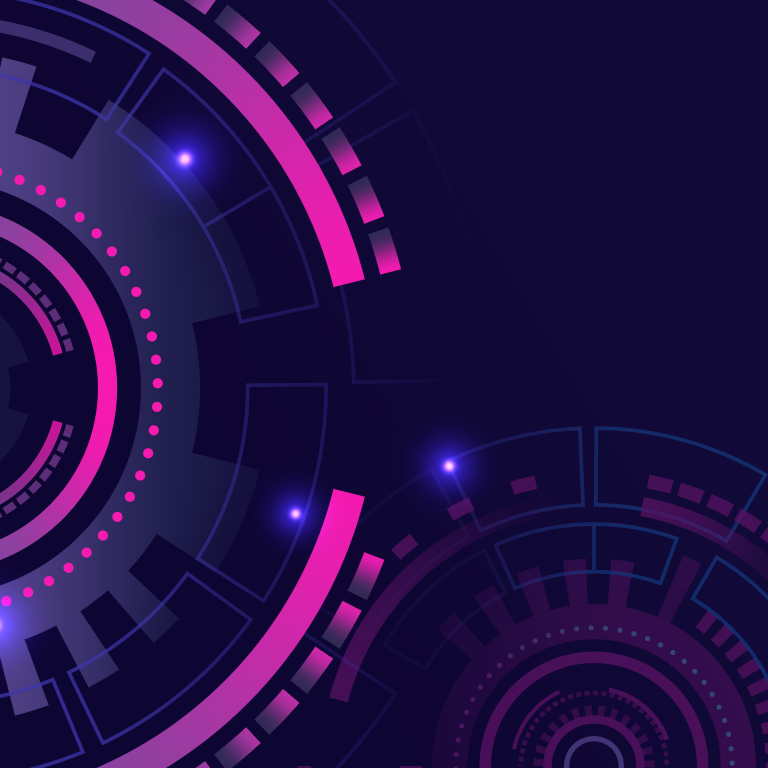
This background is drawn by a Shadertoy shader. Its source:

```glsl
#define NIGHT vec3(.052, .018, .195)
#define PINK vec3(.96, .10, .69)
#define VIOLET vec3(.53, .26, .62)
#define STEEL vec3(.31, .25, .52)
#define DEEP_BLUE vec3(.11, .11, .29)
#define LINE_BLUE vec3(.24, .21, .66)
#define PLUM vec3(.34, .07, .38)
#define BIG_HUB vec2(-.0885, .4948)
#define SMALL_HUB vec2(.7734, .0026)
#define STROKE .0024
#define DASH_STEP 6.6
#define TOOTH_STEP 13.4

float fill(float d) { return clamp(.5 - d * iResolution.y, 0., 1.); }

// Radius and angle in degrees
vec2 polar(vec2 p) { return vec2(length(p), degrees(atan(p.y, p.x))); }

// Distance to a ring sector between two radii and two angles
float sector(vec2 q, float r0, float r1, float a0, float a1) {
    float across = max(r0 - q.x, q.x - r1);
    return max(across, max(a0 - q.y, q.y - a1) * radians(q.x));
}

float block(vec2 q, float r0, float r1, float a0, float a1) {
    return fill(sector(q, r0, r1, a0, a1));
}

float frame(vec2 q, float r0, float r1, float a0, float a1) {
    return fill(abs(sector(q, r0, r1, a0, a1)) - STROKE);
}

float ring(vec2 q, float r0, float r1) { return fill(max(r0 - q.x, q.x - r1)); }

// Angle from the nearest repeat
float repeatAngle(float a, float first, float period) {
    return a - first - period * round((a - first) / period);
}

float dashes(vec2 q, float r0, float r1, float first, float period, float halfWidth) {
    q.y = repeatAngle(q.y, first, period);
    return block(q, r0, r1, -halfWidth, halfWidth);
}

float dots(vec2 q, float radius, float size) {
    float a = radians(repeatAngle(q.y, 1.2, 6.));
    return fill(length(vec2(q.x - radius, a * q.x)) - size);
}

vec3 glow(vec2 p, float size) {
    float d = length(p) / size;
    vec3 halo = vec3(.20, .13, .75) * (.55 * exp(-d * d * 3.) + .9 * exp(-d * 6.));
    return halo + vec3(1., .65, .8) * exp(-d * d * 90.);
}

void bigWheel(inout vec3 col, vec2 p) {
    vec2 q = polar(p - BIG_HUB), m = vec2(q.x, abs(q.y));
    vec3 pinkFade = mix(PINK, VIOLET, smoothstep(10., 72., m.y));

    // Gear body, wide blocks and narrow teeth
    float gear = ring(q, .272, .349);
    gear = max(gear, block(q, .34, .44, 14., 58.5));
    gear = max(gear, block(q, .34, .44, 72., 78.));
    gear = max(gear, block(q, .34, .44, -33., -14.));
    gear = max(gear, dashes(q, .34, .44, -46., TOOTH_STEP, 3.) * step(q.y, -40.));
    gear *= 1. - .55 * smoothstep(.34, .45, q.x) * smoothstep(.12, .32, p.x);
    col = mix(col, mix(STEEL, DEEP_BLUE, smoothstep(-.02, .27, p.x)), gear);
    col = mix(col, STEEL, .7 * block(q, .471, .487, 64., 120.));

    // Framed plates
    float lines = frame(q, .411, .513, 12.1, 54.);
    lines = max(lines, frame(q, .411, .513, 12.1, 30.7));
    lines = max(lines, frame(q, .411, .513, -32.7, .5));
    lines = max(lines, frame(q, .411, .513, -64.3, -36.));
    lines = max(lines, frame(q, .411, .513, -120., -67.5));
    lines = max(lines, frame(q, .417, .519, 57., 120.));
    col = mix(col, LINE_BLUE, lines * mix(.75, .32, smoothstep(.1, .4, p.x)));

    // Faint outer plates
    float faint = frame(q, .549, .723, .8, 30.);
    faint = max(faint, frame(m, .549, .723, 33.4, 62.));
    col = mix(col, LINE_BLUE, .25 * faint * (1. - smoothstep(.42, .63, p.x)));

    // Bright arcs, outer dashes and dots
    col = mix(col, pinkFade, block(m, .539, .581, 14.1, 120.));
    float along = repeatAngle(m.y, 16.8, DASH_STEP) / DASH_STEP + .5;
    vec3 dashTint = mix(pinkFade, STEEL * .65, smoothstep(.1, .85, along));
    float dash = dashes(m, .602, .63, 16.8, DASH_STEP, 2.6);
    col = mix(col, dashTint, dash * step(q.y > 0. ? 13. : 20., m.y));
    col = mix(col, pinkFade, ring(q, .216, .241));
    col = mix(col, PINK, dots(q, .294, .0066));

    // Inner hub
    col = mix(col, pinkFade, .8 * block(m, .163, .176, 15., 120.));
    col = mix(col, VIOLET, .65 * dashes(m, .181, .191, 17.5, DASH_STEP, 2.4) * step(14., m.y));
    col = mix(col, DEEP_BLUE, .6 * max(ring(q, 0., .102), block(m, .1, .13, 15., 50.)));
}

void smallWheel(inout vec3 col, vec2 p) {
    vec2 q = polar(p - SMALL_HUB);
    float rightward = smoothstep(.55, .85, p.x);

    // Gear body, teeth and flank
    float teeth = dashes(q, .205, .27, 82., TOOTH_STEP, 3.2) * step(abs(q.y - 108.), 34.);
    col = mix(col, PLUM, max(ring(q, .165, .211), teeth) * mix(.2, .5, rightward));
    float flank = .4 * block(q, .211, .298, 62., 67.);
    flank += .7 * dashes(q, .224, .252, 52., DASH_STEP, 1.8) * step(q.y, 56.);
    col = mix(col, PLUM, flank);

    // Framed plates
    float lines = frame(q, .34, .44, 59.5, 89.6);
    lines = max(lines, frame(q, .34, .44, 92.4, 115.7));
    lines = max(lines, .5 * frame(q, .34, .44, 118.7, 150.));
    lines = max(lines, frame(q, .253, .315, -20., 59.5));
    lines = max(lines, frame(q, .253, .315, 70., 114.));
    lines = max(lines, frame(q, .253, .315, 70., 90.));
    lines = max(lines, .5 * frame(q, .253, .315, 117., 150.));
    vec3 lineTint = mix(LINE_BLUE * .7, vec3(.08, .21, .48), rightward);
    col = mix(col, lineTint, lines * mix(.35, .75, rightward));

    // Plum arcs and dashes
    float arcs = block(q, .331, .356, 85., 165.5) * smoothstep(88., 165., q.y);
    arcs += block(q, .331, .356, 20., 79.5) * smoothstep(35., 79., q.y);
    arcs += dashes(q, .368, .386, 104., TOOTH_STEP, 2.4) * step(abs(q.y - 117.), 17.);
    arcs += dashes(q, .368, .386, 76.8, 6.3, 2.4) * step(q.y, 80.);
    col = mix(col, PLUM, .75 * arcs);

    // Rings around the hub
    col = mix(col, mix(PLUM, vec3(.2, .33, .5), rightward), .8 * dots(q, .18, .0033));
    float rings = ring(q, .134, .149) + ring(q, .055, .066);
    rings += block(q, .104, .109, 115., 168.) + block(q, .098, .104, 20., 79.);
    rings += .7 * dashes(q, .092, .098, 3., DASH_STEP, 2.);
    rings += .6 * dashes(q, .066, .079, 2., TOOTH_STEP, 3.5);
    col = mix(col, PLUM, .8 * min(rings, 1.));
    col = mix(col, STEEL, .8 * ring(q, .032, .039));
}

void mainImage(out vec4 fragColor, in vec2 fragCoord) {
    vec2 p = fragCoord / iResolution.y;
    vec3 col = NIGHT + vec3(.02, .026, .03) * smoothstep(.4, 1.5, p.x + .6 * p.y);
    smallWheel(col, p);
    bigWheel(col, p);

    // Light sparks
    col += glow(p - vec2(.241, .793), .075) + glow(p - vec2(.385, .331), .055);
    col += glow(p - vec2(.585, .393), .062) + glow(p - vec2(-.008, .186), .075);
    fragColor = vec4(min(col, 1.), 1.);
}
```
